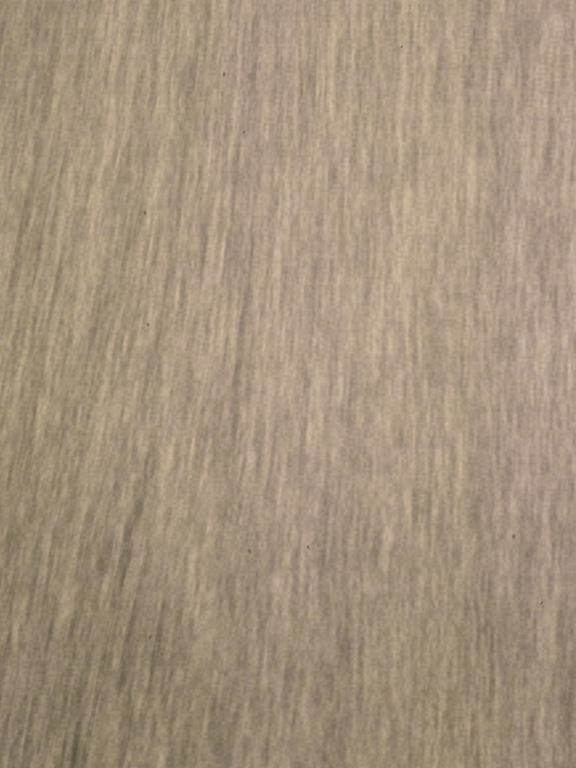
Write a Shadertoy shader that draws this texture.

```glsl
// Pale oak board: fine upright grain that leans more towards the left edge.
// Stretched value noise along a bent grain coordinate makes bands and streaks,
// then a faint arched figure, uneven light and a few dark specks are added.

float hash(vec2 p)
{
    return fract(sin(dot(p, vec2(127.1, 311.7))) * 43758.5453);
}

float noise(vec2 p)
{
    vec2 cell = floor(p), f = fract(p);
    f = f * f * (3.0 - 2.0 * f);
    float low = mix(hash(cell), hash(cell + vec2(1, 0)), f.x);
    float high = mix(hash(cell + vec2(0, 1)), hash(cell + vec2(1, 1)), f.x);
    return mix(low, high, f.y);
}

// Noise centred on zero, drawn out along the grain
float streak(float across, float along, float density, float seed)
{
    return noise(vec2(across * density + seed, along + seed * 1.7)) - 0.5;
}

// Coordinate across the grain, leaning to the right as it rises
float grainCoord(vec2 p)
{
    float lean = mix(0.18, 0.025, smoothstep(0.08, 0.55, p.x));
    float sway = 0.008 * noise(p * vec2(4.0, 3.0)) + 0.002 * noise(p * vec2(16.0, 26.0));
    return p.x - lean * (p.y - 0.5) + sway;
}

// Nested arches that open downwards in the lower left
float archFigure(vec2 p)
{
    float side = p.x - 0.17;
    float arch = sqrt(side * side + 0.0006) - 0.3 * (0.55 - p.y);
    float mask = (1.0 - smoothstep(0.3, 0.62, p.y)) * (1.0 - smoothstep(0.28, 0.45, p.x));
    return streak(arch + 0.012 * noise(p * 12.0), p.y * 2.0, 24.0, 31.0) * mask;
}

// Scattered tiny specks, one at most in each cell
float specks(vec2 p)
{
    vec2 cell = floor(p * 8.0);
    vec2 centre = 0.15 + 0.7 * vec2(hash(cell + 3.1), hash(cell + 8.6));
    vec2 d = (fract(p * 8.0) - centre) / 8.0;
    d.x += d.y * (hash(cell + 5.4) - 0.5);
    float size = mix(0.002, 0.0035, hash(cell + 1.7));
    float dotShape = 1.0 - smoothstep(0.2 * size, size, length(d * vec2(1.0, 0.7)));
    return dotShape * step(0.83, hash(cell + 12.3));
}

void mainImage(out vec4 fragColor, in vec2 fragCoord)
{
    vec2 p = fragCoord / iResolution.y;
    float side = fragCoord.x / iResolution.x;
    float g = grainCoord(p);
    float leftness = 1.0 - smoothstep(0.15, 0.7, side);

    // Light falls off to the bottom and to the left edge
    float tone = 0.695 - 0.11 * (1.0 - smoothstep(0.0, 0.6, p.y));
    tone -= 0.05 * (1.0 - smoothstep(0.0, 0.4, side));
    tone -= 0.015 * smoothstep(0.8, 1.0, p.y);

    // Faint broad bands
    tone += 0.035 * streak(g, p.y * 0.9, 14.0, 5.0);
    tone += 0.025 * streak(g, p.y * 1.6, 36.0, 11.0);
    tone += 0.06 * archFigure(p);

    // Long narrow lines, clearest at the left
    tone += 0.035 * streak(g, p.y * 4.0, 85.0, 17.0);
    tone += (0.04 + 0.05 * leftness) * streak(g, p.y * 4.5, 150.0, 23.0);

    // Short fibres, crossing at slightly different leans
    tone += (0.08 - 0.03 * leftness) * streak(g + 0.01 * p.y, p.y * 18.0, 165.0, 47.0);
    tone += 0.09 * streak(g - 0.008 * p.y, p.y * 32.0, 235.0, 29.0);
    tone += 0.075 * streak(g, p.y * 90.0, 270.0, 37.0);

    // Dark pore dashes, strongest in the lower left
    float pores = smoothstep(0.12, 0.34, streak(g, p.y * 8.0, 135.0, 41.0));
    float poreDepth = 0.02 + 0.035 * leftness * (1.0 - smoothstep(0.2, 0.75, p.y));
    tone -= poreDepth * pores;

    // Grainy mottling
    tone += 0.07 * (noise(p * 290.0) - 0.5);

    // Yellowish at the left and bottom, pinker in the middle and right
    float pink = smoothstep(0.05, 0.6, side) * smoothstep(0.0, 0.4, p.y) - 0.4;
    pink += 1.1 * streak(g, p.y * 2.0, 10.0, 53.0) + 1.2 * (noise(p * 90.0) - 0.5);
    vec3 color = tone * vec3(1.005, 0.896, 0.764);
    color += pink * vec3(0.004, -0.005, 0.022);

    color = mix(color, vec3(0.4, 0.32, 0.25), 0.65 * specks(p));
    fragColor = vec4(color, 1.0);
}
```
